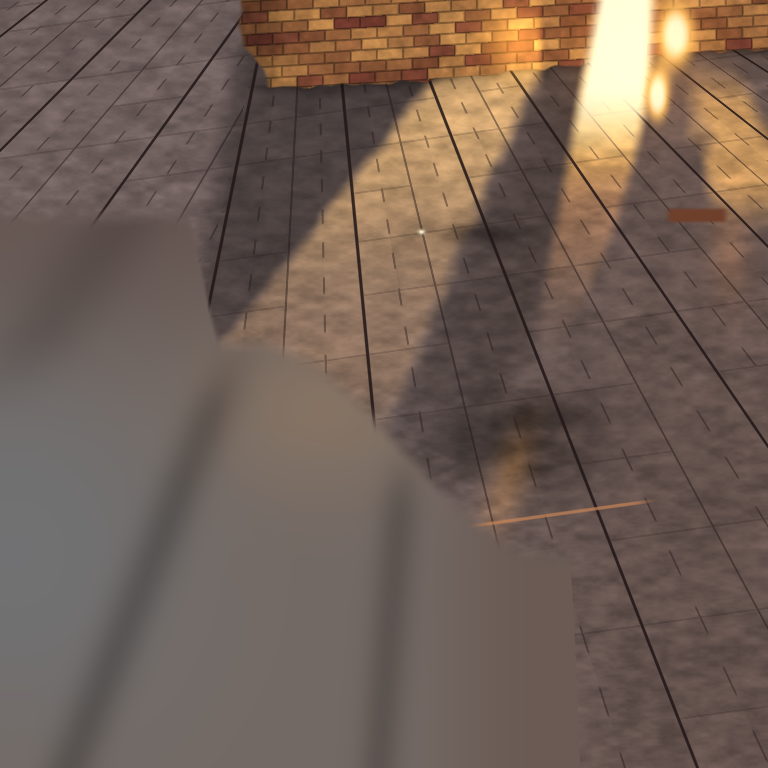
Write a Shadertoy shader that draws this texture.

```glsl
// Low sunlight across a plank-patterned pavement beside a brick wall.
// Grooves fan from two vanishing points, beams are soft bands,
// and an out-of-focus haze covers the lower left.
#define VANISH_RIGHT vec2(0.408, -0.283)
#define VANISH_LEFT vec2(0.677, -0.482)
#define PLANK_STEP 0.295
#define ROW_DENSITY 10.0
#define BRICK_SIZE vec2(0.034, 0.0145)
#define GRAIN 0.44
#define SUN vec3(1, 0.97, 0.84)
#define GOLD vec3(0.95, 0.73, 0.38)

float hash(vec2 p) { return fract(sin(dot(p, vec2(127.1, 311.7))) * 43758.5453); }

float noise(vec2 p) {
  vec2 i = floor(p), f = fract(p);
  f *= f * (3.0 - 2.0 * f);
  return mix(mix(hash(i), hash(i + vec2(1, 0)), f.x),
             mix(hash(i + vec2(0, 1)), hash(i + 1.0), f.x), f.y);
}

float fbm(vec2 p) {
  float sum = 0.0, amp = 0.5;
  for (int i = 0; i < 4; i++) { sum += amp * noise(p); p = p * 2.03 + 7.1; amp *= 0.5; }
  return sum;
}

float ramp(float a, float b, float x) { return smoothstep(a, b, x); }

float band(float x, float lo, float hi, float soft) {
  return ramp(lo - soft, lo + soft, x) * (1.0 - ramp(hi - soft, hi + soft, x));
}

float glow(vec2 p, float x, float y, float rx, float ry) {
  vec2 d = (p - vec2(x, y)) / vec2(rx, ry);
  return exp(-dot(d, d));
}

float stroke(float d, float width) { return 1.0 - ramp(width * 0.4, width * 1.3, abs(d)); }

float cellEdge(float v) { return abs(fract(v + 0.5) - 0.5); }

float shaft(vec2 p) { return band(p.x, 0.78 - 0.19 * p.y, 0.85 - 0.58 * p.y * p.y, 0.011); }

vec3 brickWall(vec2 p) {
  vec2 g = vec2(p.x, p.y + 0.06 * (p.x - 0.35)) / BRICK_SIZE;
  g.x += 0.5 * mod(floor(g.y), 2.0) + 0.3 * hash(vec2(floor(g.y), 3));
  vec2 id = floor(g), edge = (0.5 - abs(fract(g) - 0.5)) * BRICK_SIZE;
  vec3 col = mix(vec3(0.49, 0.29, 0.19), vec3(0.76, 0.54, 0.31), hash(id));
  col = mix(col, vec3(0.42, 0.2, 0.17), 0.75 * step(0.86, hash(id + 9.0)));
  col *= 0.78 + 0.4 * fbm(p * 90.0);
  col *= mix(0.68, 1.0, ramp(0.0004, 0.0022, min(edge.x, edge.y)));
  return col * mix(0.72, 1.0, ramp(0.31, 0.42, p.x));
}

// x: groove darkness, y: plank tone
vec2 planks(vec2 p) {
  vec2 r = p - VANISH_RIGHT, l = p - VANISH_LEFT;
  bool leftSide = r.x / r.y < -0.215;
  float k = leftSide ? (l.x / l.y + 0.718) / 0.28 : (r.x / r.y + 0.2) / PLANK_STEP;
  float unit = leftSide ? 0.28 * l.y : PLANK_STEP * r.y;
  float depth = p.y + 0.14 * (p.x - 0.5) + 0.36;
  float row = log(depth) * ROW_DENSITY;
  float groove = 0.88 * stroke(cellEdge(k) * unit, 0.0024);
  float halfLine = 0.45 * stroke(cellEdge(k + 0.5) * unit, 0.0016);
  float dash = band(fract(row * 1.5 + hash(vec2(floor(k * 4.0 + 0.5), 1))), 0.1, 0.55, 0.04);
  dash *= 0.4 * stroke(cellEdge(k * 4.0) * unit * 0.25, 0.0016);
  float seam = 0.18 * stroke(cellEdge(row) * depth / ROW_DENSITY, 0.0014);
  seam *= step(0.45, hash(floor(vec2(k * 2.0, row + 0.5))));
  return vec2(max(max(groove, halfLine), max(dash, seam)), hash(floor(vec2(k * 4.0, row))));
}

vec3 pavement(vec2 p) {
  vec3 col = mix(vec3(0.43, 0.37, 0.36), vec3(0.39, 0.32, 0.3), ramp(0.45, 0.9, p.x));
  // Shadows beside the beams
  float lo = 0.654 - 0.8 * p.y, hi = 0.745 - 0.43 * p.y;
  col *= 1.0 - 0.32 * band(p.x, 0.32 - 0.17 * p.y, lo, 0.025);
  col *= 1.0 - 0.25 * band(p.x, hi, hi + 0.13, 0.03) * (1.0 - ramp(0.45, 0.75, p.y));
  // Wide beam, narrow beam, broken light
  float wide = band(p.x + 0.012 * noise(p * 45.0), lo, hi, 0.014) * (1.0 - ramp(0.46, 0.62, p.y));
  col = mix(col, mix(vec3(0.85, 0.67, 0.45), vec3(0.56, 0.45, 0.37), ramp(0.13, 0.43, p.y)), wide * 0.9);
  vec3 fading = mix(GOLD, vec3(0.66, 0.48, 0.35), ramp(0.14, 0.28, p.y));
  col = mix(col, fading, shaft(p) * (1.0 - ramp(0.2, 0.47, p.y)));
  float broken = band(p.x + 0.025 * noise(p * 28.0), 0.87 + 0.32 * p.y, 0.92 + 0.5 * p.y, 0.02);
  col = mix(col, vec3(0.88, 0.66, 0.4), broken * band(p.y, 0.11, 0.27, 0.04) * 0.85);
  col += vec3(0.13, 0.07, 0.02) * glow(p, 0.95, 0.32, 0.025, 0.07);
  // Stains and warm reflection
  float blotch = fbm(p * vec2(16, 28));
  col *= 1.0 - blotch * (0.95 * glow(p, 0.69, 0.575, 0.09, 0.065) + 0.6 * glow(p, 0.61, 0.305, 0.08, 0.014));
  col += vec3(0.2, 0.12, 0.03) * glow(p, 0.85 - 0.3 * p.y, 0.63, 0.025, 0.07);
  // Grain and grooves
  vec2 plank = planks(p);
  col *= 1.0 + GRAIN * (fbm(p * vec2(45, 90)) - 0.47) + 0.07 * (plank.y - 0.5);
  col = mix(col, vec3(0.13, 0.09, 0.09), plank.x);
  // Bright seam, rusty plate, pale chip
  float seam = stroke(p.y - 0.771 + 0.14 * p.x, 0.0025) * band(p.x, 0.61, 0.84, 0.02);
  col = mix(col, vec3(0.78, 0.52, 0.34), seam * 0.7);
  col = mix(col, vec3(0.43, 0.25, 0.17), band(p.x, 0.87, 0.945, 0.006) * band(p.y, 0.272, 0.289, 0.003));
  return mix(col, SUN, glow(p, 0.549, 0.302, 0.004, 0.003));
}

vec3 haze(vec2 p) {
  vec3 col = mix(vec3(0.4, 0.34, 0.32), vec3(0.45, 0.41, 0.39), ramp(0.28, 0.6, p.y));
  col = mix(col, vec3(0.44, 0.45, 0.46), 0.85 * glow(p, 0.02, 0.72, 0.22, 0.24));
  col = mix(col, vec3(0.54, 0.46, 0.39), 0.8 * glow(p, 0.42, 0.53, 0.15, 0.11));
  col = mix(col, vec3(0.4, 0.33, 0.3), 0.7 * ramp(0.5, 0.7, p.x));
  // Blurred grooves
  float near = ramp(0.42, 0.56, p.y);
  col *= 1.0 - 0.22 * near * glow(p, 0.49 - 0.4 * p.y, p.y, 0.032, 1.0);
  col *= 1.0 - 0.2 * ramp(0.56, 0.68, p.y) * glow(p, 0.573 - 0.08 * p.y, p.y, 0.026, 1.0);
  return col * (1.0 - 0.14 * (1.0 - near) * glow(p, 0.36 - 0.7 * p.y, p.y, 0.06, 1.0));
}

void mainImage(out vec4 fragColor, in vec2 fragCoord) {
  vec2 p = fragCoord / iResolution.xy;
  p.y = 1.0 - p.y; // measured down from the top
  // Pavement under a stepped sheet of haze
  float border = 0.275 + 0.165 * ramp(0.24, 0.29, p.x) + 0.28 * ramp(0.33, 0.72, p.x) + 0.4 * ramp(0.74, 0.765, p.x);
  vec3 col = mix(pavement(p), haze(p), ramp(-0.012, 0.025, p.y - border));
  // Wall and its dark foot
  float rough = 0.006 * (noise(p * 65.0) - 0.5);
  float foot = 0.113 - 0.05 * ramp(0.38, 1.05, p.x) + rough;
  float side = 0.313 + 0.035 * ramp(0.04, 0.11, p.y) + rough;
  col *= 1.0 - 0.4 * exp(-abs(p.y - foot) * 110.0) * ramp(0.31, 0.36, p.x);
  col = mix(col, brickWall(p), ramp(-0.002, 0.002, foot - p.y) * ramp(-0.004, 0.004, p.x - side));
  // Sunlit spots spilling from wall to ground
  col += vec3(0.55, 0.38, 0.12) * glow(p, 0.68, 0.055, 0.05, 0.045) * (1.0 - ramp(0.698, 0.712, p.x));
  col = mix(col, SUN, shaft(p) * (1.0 - ramp(0.11, 0.22, p.y)));
  float flame = glow(p, 0.88, 0.045, 0.026, 0.045) + glow(p, 0.856, 0.125, 0.016, 0.035);
  col = mix(col, mix(GOLD, SUN, ramp(0.5, 0.95, flame)), ramp(0.15, 0.75, flame) * 0.92);
  col += vec3(0.22, 0.12, 0.03) * glow(p, 0.83, 0.07, 0.09, 0.09);
  fragColor = vec4(clamp(col, 0.0, 1.0), 1);
}
```
